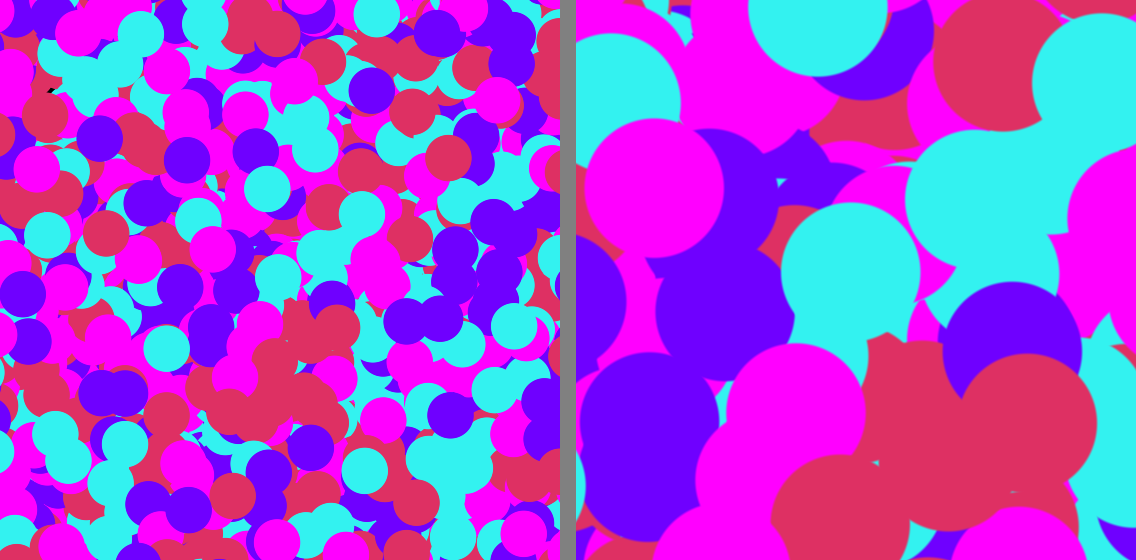
Left: the whole. Right: its middle third, enlarged.
Write a three.js fragment shader that draws this pattern.

```glsl
varying vec2 vUv;

#define RADIUS 0.0415
#define EDGE 0.002
#define LAYERS 20
#define PRESENCE 0.5
#define MAGENTA vec3(1.0, 0.0, 1.0)
#define CYAN vec3(0.2, 0.95, 0.94)
#define VIOLET vec3(0.435, 0.0, 1.0)
#define CRIMSON vec3(0.87, 0.19, 0.39)

// Four independent random values per cell and layer
vec4 hash4(vec3 p) {
  vec4 q = fract(p.xyzx * vec4(0.1031, 0.1030, 0.0973, 0.1099));
  q += dot(q, q.wzxy + 33.33);
  return fract((q.xxyz + q.yzzw) * q.zywx);
}

// Equal shares of the four colours
vec3 discColor(float pick) {
  if (pick < 0.25) return MAGENTA;
  if (pick < 0.5) return CYAN;
  if (pick < 0.75) return VIOLET;
  return CRIMSON;
}

void main() {
  float cellSize = 2.0 * RADIUS;
  vec3 color = vec3(0.0);

  // Paint sparse jittered grids from back to front
  for (int i = 0; i < LAYERS; i++) {
    float layer = float(i) + 1.0;
    vec4 layerSeed = hash4(vec3(layer * 7.0, 53.0, layer));
    vec2 p = vUv / cellSize + layerSeed.xy + 20.0;
    vec2 home = floor(p);

    // Vary the stacking direction so that no side is favoured
    vec2 order = 2.0 * step(0.5, layerSeed.zw) - 1.0;

    for (int y = -1; y <= 1; y++) {
      for (int x = -1; x <= 1; x++) {
        vec2 cell = home + order * vec2(float(x), float(y));
        vec4 seed = hash4(vec3(cell, layer * 11.0));
        float dist = length(p - cell - seed.xy) * cellSize - RADIUS;
        float cover = 1.0 - smoothstep(-0.5 * EDGE, 0.5 * EDGE, dist);
        cover *= step(seed.z, PRESENCE);
        color = mix(color, discColor(seed.w), cover);
      }
    }
  }

  gl_FragColor = vec4(color, 1.0);
}
```
